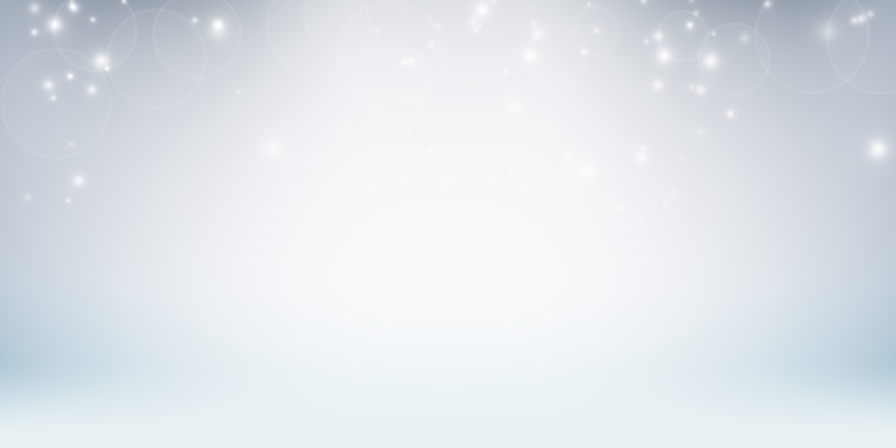
Reproduce this background procedurally as a Shadertoy shader.

```glsl
// A pale winter backdrop: a white centre, grey upper shoulders, blue-grey sides
// and a bright floor, built from smooth falloffs. Hashed loops scatter snow
// lights and faint bubbles near the top. Space is 2 wide by 1 high.

vec3 hash3(float n) {
    return fract(sin(n * vec3(12.99, 78.23, 37.72) + 1.7) * 4375.85);
}

// Soft round light with a bright core
float glow(vec2 offset, float radius) {
    float q = dot(offset, offset) / (radius * radius);
    return 0.75 * exp(-2.0 * q) + 0.25 * exp(-0.5 * q);
}

// Bubble: a faint filled disc with a thin rim
float bubble(vec2 offset, float radius) {
    float edge = length(offset) - radius;
    float disc = 1.0 - smoothstep(-0.006, 0.006, edge);
    return 0.035 * disc + 0.09 * exp(-pow(edge / 0.003, 2.0));
}

vec3 backdrop(vec2 p) {
    float fromMiddle = abs(p.x - 1.0);
    float fromTop = 1.0 - p.y;

    // White field fading into the cool floor
    vec3 color = mix(vec3(0.985, 0.986, 0.99), vec3(0.91, 0.945, 0.955),
                     smoothstep(0.4, 0.0, p.y));

    // Side vignette, bluer toward the floor
    float side = 0.21 * pow(fromMiddle, 2.6) * smoothstep(0.02, 0.2, p.y);
    side *= 1.0 + 0.2 * exp(-pow((p.y - 0.2) / 0.14, 2.0));
    color -= side * mix(vec3(1.0, 0.68, 0.48), vec3(1.0, 0.87, 0.7),
                        smoothstep(0.1, 0.6, p.y));

    // Grey shoulders along the top, lighter at the middle and corners
    float shoulder = 0.12 + 0.19 * smoothstep(0.18, 0.62, fromMiddle);
    shoulder -= 0.17 * smoothstep(0.75, 1.02, fromMiddle);
    color -= shoulder * exp(-5.0 * fromTop) * vec3(1.0, 0.91, 0.8);
    return color;
}

void mainImage(out vec4 fragColor, in vec2 fragCoord) {
    vec2 p = fragCoord / iResolution.xy * vec2(2.0, 1.0);
    vec3 color = backdrop(p);
    float light = 0.0;

    // Faint bubbles along the top
    for (float i = 0.0; i < 14.0; i++) {
        vec3 h = hash3(i + 40.0);
        vec2 center = vec2((i + h.x) / 7.0, 1.02 - 0.26 * h.y);
        light += bubble(p - center, 0.05 + 0.08 * h.z);
    }
    light += bubble(p - vec2(0.87, 0.88), 0.118);

    // Small snow lights gathered in three loose clusters
    vec3 clusters = vec3(0.16, 1.14, 1.54);
    for (int i = 0; i < 66; i++) {
        vec3 h = hash3(float(i) + 3.0);
        float spread = h.x - 0.5;
        vec2 center = vec2(clusters[i % 3] + 1.7 * spread * abs(spread),
                           1.0 - 0.5 * pow(h.y, 2.0));
        float radius = mix(0.006, 0.016, h.z * h.z);
        light += (0.3 + 0.5 * fract(h.z * 7.0)) * glow(p - center, radius);
    }

    // Large lights of the left cluster, repeated on the right
    for (float k = 0.0; k < 2.0; k++) {
        vec2 q = p - vec2(1.36 * k, 0.0);
        light += 0.85 * glow(q - vec2(0.226, 0.864), 0.023);
        light += 0.9 * glow(q - vec2(0.122, 0.945 - 0.07 * k), 0.022);
        light += 0.75 * glow(q - vec2(0.108, 0.81), 0.015);
        light += 0.7 * glow(q - vec2(0.205, 0.8), 0.014);
        light += 0.4 * glow(q - vec2(0.487, 0.93), 0.03);
    }

    // Lone large lights
    light += 0.9 * glow(p - vec2(1.96, 0.667), 0.028);
    light += 0.7 * glow(p - vec2(0.608, 0.668), 0.028);
    light += 0.7 * glow(p - vec2(1.31, 0.615), 0.03);
    light += 0.9 * glow(p - vec2(1.076, 0.978), 0.022);
    light += 0.85 * glow(p - vec2(1.185, 0.875), 0.02);
    light += 0.6 * glow(p - vec2(1.15, 0.76), 0.025);

    color = mix(color, vec3(0.995), clamp(light, 0.0, 1.0));
    fragColor = vec4(color, 1.0);
}
```
